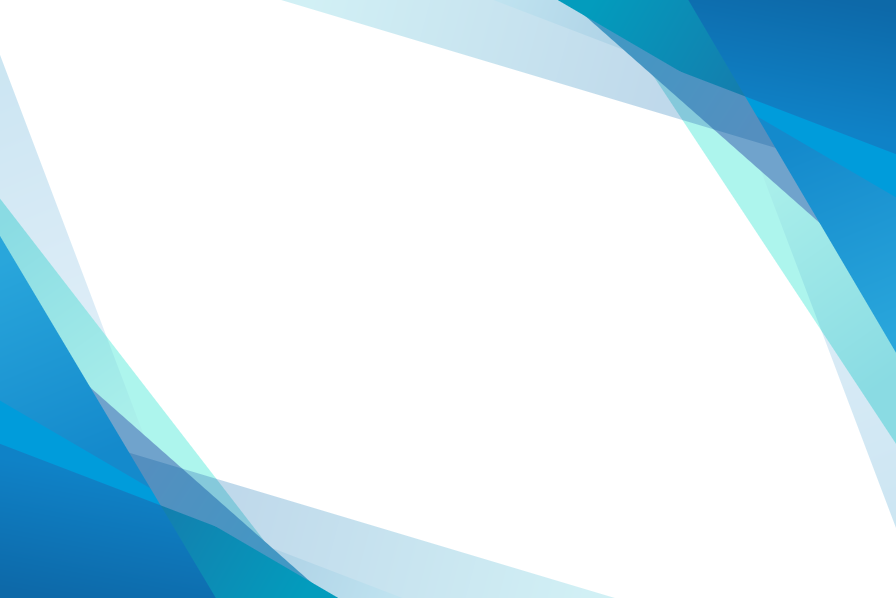
Reproduce this background procedurally as a WebGL 2 fragment shader.

```glsl
#version 300 es
precision highp float;
// White field framed by translucent blue, mint and pale folded planes in two opposite corners.
uniform vec2 u_resolution;
out vec4 outColor;

const vec2 CANVAS = vec2(7.68, 5.12);

// Smooth coverage of the half plane lying below and left of the line a-b.
float below(vec2 p, vec2 a, vec2 b) {
    vec2 normal = normalize(vec2(a.y - b.y, b.x - a.x));
    float pixel = CANVAS.y / u_resolution.y;
    return clamp(0.5 - dot(p - a, normal) / pixel, 0.0, 1.0);
}

// Linear colour ramp from one point to another.
vec3 ramp(vec2 p, vec2 a, vec2 b, vec3 from, vec3 to) {
    vec2 axis = b - a;
    return mix(from, to, clamp(dot(p - a, axis) / dot(axis, axis), 0.0, 1.0));
}

// One folded corner; side edges are given by where they start and end.
vec3 corner(vec3 base, vec2 p, float paleTop, vec2 mintStart, vec2 mintEnd, float blueTop, float blueFoot) {
    float paleSide = below(p, vec2(0.0, paleTop), vec2(0.92, paleTop - 2.43));
    float mint = below(p, mintStart, mintEnd);
    float paleFloor = below(p, vec2(1.12, 1.24), vec2(5.27, 0.0));
    float violet = below(p, vec2(0.8, 1.78), vec2(2.66, 0.14));
    float steep = below(p, vec2(0.0, blueTop), vec2(blueFoot, 0.0));
    float fold = below(p, vec2(0.0, 1.69), vec2(2.9, 0.0));
    float shallow = below(p, vec2(0.0, 1.32), vec2(3.45, 0.0));

    // Pale and mint side planes
    vec3 paleColor = ramp(p, vec2(0.0, 4.5), vec2(0.9, 2.3), vec3(0.80, 0.90, 0.95), vec3(0.87, 0.93, 0.97));
    vec3 mintShade = ramp(p, vec2(0.0, 3.2), vec2(1.2, 1.5), vec3(0.54, 0.86, 0.89), vec3(0.67, 0.94, 0.92));
    vec3 col = mix(base, paleColor, paleSide);
    col = mix(col, mix(vec3(0.68, 0.96, 0.93), mintShade, paleSide), mint);

    // Long pale plane along the floor
    vec3 floorUpper = ramp(p, vec2(2.0, 0.8), vec2(5.0, 0.0), vec3(0.75, 0.85, 0.92), vec3(0.82, 0.94, 0.96));
    vec3 floorLower = ramp(p, vec2(2.3, 0.4), vec2(3.4, 0.0), vec3(0.68, 0.82, 0.90), vec3(0.75, 0.89, 0.94));
    vec3 floorColor = mix(floorUpper, floorLower, shallow);
    col = mix(col, mix(floorColor, vec3(0.52, 0.79, 0.86), mint), paleFloor);

    // Violet overlap and teal foot
    vec3 violetDeep = ramp(p, vec2(1.2, 1.1), vec2(2.6, 0.2), vec3(0.33, 0.56, 0.75), vec3(0.25, 0.60, 0.77));
    col = mix(col, mix(vec3(0.44, 0.64, 0.80), violetDeep, paleFloor), violet);
    vec3 teal = ramp(p, vec2(1.3, 0.8), vec2(2.6, 0.05), vec3(0.08, 0.49, 0.68), vec3(0.01, 0.61, 0.74));
    col = mix(col, teal, fold * shallow);

    // Blue wedge with its bright band and dark corner
    vec3 blue = ramp(p, vec2(0.1, 2.9), vec2(0.8, 1.2), vec3(0.16, 0.65, 0.86), vec3(0.08, 0.54, 0.80));
    vec3 dark = ramp(p, vec2(0.6, 1.1), vec2(0.4, 0.0), vec3(0.06, 0.51, 0.78), vec3(0.05, 0.41, 0.66));
    blue = mix(blue, vec3(0.0, 0.61, 0.86), fold);
    blue = mix(blue, dark, shallow);
    return mix(col, blue, steep);
}

void main() {
    vec2 p = gl_FragCoord.xy / u_resolution * CANVAS;
    vec3 col = vec3(1.0);
    col = corner(col, p, 4.65, vec2(0.0, 3.42), vec2(2.28, 0.47), 3.10, 1.85);
    col = corner(col, CANVAS - p, 4.52, vec2(0.0, 3.80), vec2(2.08, 0.65), 3.02, 1.78);
    outColor = vec4(col, 1.0);
}
```
